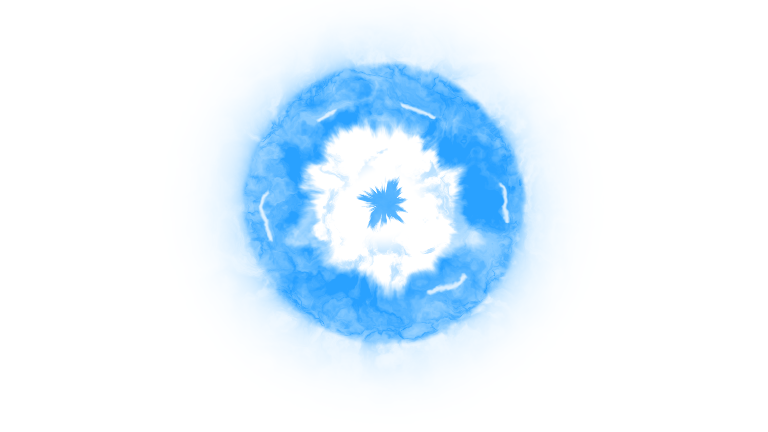
This background is drawn by a Shadertoy shader. Its source:

```glsl
// A blue plasma orb with a blazing white ring and a faint halo on white.

float hash(vec3 q) {
    q = fract(q * 0.1031);
    q += dot(q, q.zyx + 31.32);
    return fract((q.x + q.y) * q.z);
}

float noise(vec3 q) {
    vec3 cell = floor(q), f = fract(q);
    f = f * f * (3.0 - 2.0 * f);
    vec2 e = vec2(0, 1);
    vec4 near = vec4(hash(cell), hash(cell + e.yxx), hash(cell + e.xyx), hash(cell + e.yyx));
    vec4 far = vec4(hash(cell + e.xxy), hash(cell + e.yxy), hash(cell + e.xyy), hash(cell + e.yyy));
    vec4 layer = mix(near, far, f.z);
    vec2 row = mix(layer.xz, layer.yw, f.x);
    return mix(row.x, row.y, f.y);
}

float fbm(vec3 q) {
    float sum = 0.0, gain = 0.5;
    for (int i = 0; i < 5; i++) {
        sum += gain * noise(q + 50.0);
        q = q * 2.03 + 7.1;
        gain *= 0.5;
    }
    return sum / 0.97;
}

// Thin bright lines where the noise crosses its middle value
float ridge(vec3 q) {
    return exp(-14.0 * abs(fbm(q) - 0.5));
}

// Pale curved filaments: angle, radius, half angular length
float filaments(vec2 p) {
    vec3 arcs[5] = vec3[5](vec3(3.20, 0.275, 0.17), vec3(0.03, 0.272, 0.14),
        vec3(1.24, 0.236, 0.15), vec3(2.13, 0.226, 0.07), vec3(-0.93, 0.237, 0.16));
    float r = length(p), angle = atan(p.y, p.x), light = 0.0;
    for (int i = 0; i < 5; i++) {
        float turn = mod(angle - arcs[i].x + 3.1416, 6.2832) - 3.1416;
        float d = length(vec2(max(abs(turn) - arcs[i].z, 0.0) * r, r - arcs[i].y));
        light = max(light, 1.0 - smoothstep(0.001, 0.009, d));
    }
    return light;
}

void mainImage(out vec4 fragColor, in vec2 fragCoord) {
    vec2 p = (fragCoord - 0.5 * iResolution.xy) / iResolution.y - vec2(0.0, 0.029);
    float r = length(p);
    vec2 dir = p / max(r, 0.0001);
    vec2 warp = vec2(fbm(vec3(p * 11.0, 1.0)), fbm(vec3(p * 11.0, 7.0))) - 0.5;

    // Halo and wisps outside the orb
    float outside = max(r - 0.32, 0.0);
    float wisps = fbm(vec3(p * 13.0 + warp * 5.0, 12.0));
    float halo = 0.13 * exp(-pow(outside / 0.095, 2.0)) * (0.5 + wisps)
        + 0.42 * exp(-outside / 0.018) * smoothstep(0.25, 0.7, wisps);

    // Cloudy body, deeper at the sides, with dark veins
    float clouds = fbm(vec3(p * 12.0 + warp * 4.0, 3.0));
    float body = 0.66 + 1.1 * (clouds - 0.5) + 0.12 * abs(dir.x)
        + 0.20 * ridge(vec3(p * 9.0 + warp * 3.0, 5.0));
    body += 0.14 * exp(-pow((r - 0.20) / 0.035, 2.0));

    // Stretched strands around the rim
    float strands = max(ridge(vec3(dir * 3.0, r * 24.0 + warp.x * 4.0)),
        ridge(vec3(dir * 4.0 + 9.0, r * 30.0 + warp.y * 5.0)));
    body = mix(body, 0.50 + 0.45 * strands + 0.5 * (clouds - 0.5), smoothstep(0.265, 0.315, r));
    body = mix(body, 0.08, 0.85 * filaments(p + warp * 0.07));
    float edge = 0.323 + 0.025 * (fbm(vec3(dir * 4.0, 2.0)) - 0.5);
    float ink = mix(halo, body, 1.0 - smoothstep(edge - 0.014, edge + 0.007, r));

    // Ragged white ring with a soft fringe and pale flecks
    float spikes = fbm(vec3(dir * 5.0, r * 9.0 + 4.0)) - 0.5;
    float lobes = exp(-14.0 * pow(dir.y + 0.35, 2.0)) * smoothstep(0.5, 0.95, abs(dir.x));
    float ringEdge = 0.176 + 0.10 * spikes + 0.05 * warp.x;
    float fringe = 1.0 - smoothstep(-0.012, 0.03, r - ringEdge - 0.045 * lobes);
    float flecks = smoothstep(0.50, 0.72, fbm(vec3(p * 26.0 + warp * 6.0, 9.0)))
        * smoothstep(0.07, 0.13, r);
    ink = mix(ink, 0.20 + 0.5 * (clouds - 0.5), 0.75 * fringe);
    ink = mix(ink, 0.32 * flecks, 1.0 - smoothstep(-0.016, 0.006, r - ringEdge));

    // Blue core with radial teeth
    float teeth = fbm(vec3(dir * 4.5, r * 14.0 + 20.0)) - 0.5;
    float core = 1.0 - smoothstep(-0.010, 0.008, r - 0.042 - 0.10 * teeth);
    ink = mix(ink, 0.70 + 0.5 * (clouds - 0.5), core);

    fragColor = vec4(mix(vec3(1.0), vec3(0.16, 0.63, 1.0), clamp(ink, 0.0, 1.0)), 1.0);
}
```
